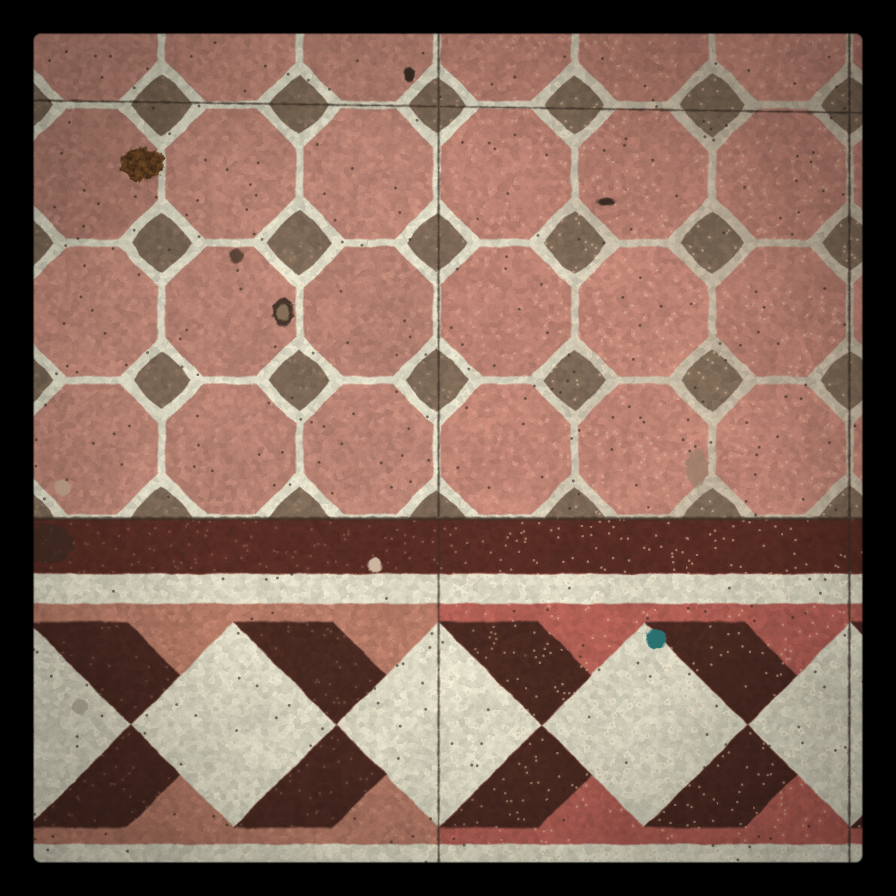
A Shadertoy shader for this texture:

```glsl
#define PITCH 0.1536
#define LATTICE vec2(0.1805, 0.4245)
#define BORDER_PERIOD 0.2295
#define BORDER_CENTER vec2(0.1458, 0.809)
#define FLOOR_EDGE 0.579
#define SOFT 0.0016
#define ROSE vec3(0.705, 0.500, 0.440)
#define CREAM vec3(0.830, 0.815, 0.735)
#define TAUPE vec3(0.470, 0.395, 0.325)
#define MAROON vec3(0.275, 0.155, 0.125)
#define SEAM_COLOR vec3(0.22, 0.17, 0.13)

float hash(vec2 p) {
    vec3 q = fract(p.xyx * vec3(0.1031, 0.1030, 0.0973));
    q += dot(q, q.yzx + 33.33);
    return fract((q.x + q.y) * q.z);
}

// 1 inside (d < 0), 0 outside
float fill(float d) {
    float w = max(SOFT, 1.0 / iResolution.y);
    return 1.0 - smoothstep(-w, w, d);
}

// Layered sines, roughly -1..1
float waves(vec2 p) {
    float sum = 0.0, amp = 0.5;
    for (int i = 0; i < 5; i++) {
        sum += amp * sin(p.x + 1.3 * sin(p.y)) * sin(p.y + 1.1 * cos(p.x));
        p = mat2(1.6, 1.2, -1.2, 1.6) * p + 2.7;
        amp *= 0.6;
    }
    return sum;
}

// Cellular noise: x = nearest distance, y = random id
vec2 cells(vec2 p) {
    vec2 base = floor(p), best = vec2(9.0, 0.0);
    for (int j = -1; j <= 1; j++)
    for (int i = -1; i <= 1; i++) {
        vec2 c = base + vec2(i, j);
        float d = length(c + vec2(hash(c), hash(c + 57.0)) - p);
        if (d < best.x) best = vec2(d, hash(c + 113.0));
    }
    return best;
}

float blob(vec2 p, vec2 center, vec2 radius) {
    float d = length((p - center) / radius) - 1.0 + 0.25 * waves(p * 230.0);
    return fill(d * min(radius.x, radius.y));
}

// Octagons with small rounded diamonds at the lattice points
vec3 octagonFloor(vec2 p) {
    vec2 g = (p - LATTICE) / PITCH;
    vec2 id = floor(g + 0.5);
    vec2 q = abs(g - id) * PITCH;
    float size = 0.036 + 0.006 * (hash(id + 20.0) - 0.5);
    float diamond = mix(q.x + q.y, length(q) * 1.25, 0.3) - size;
    float grout = min(min(q.x, q.y) - 0.0042, q.x + q.y - size - 0.0165);
    float tint = hash(floor(g) + 41.0) - 0.5;
    vec3 rose = ROSE * (1.0 + 0.07 * tint) + vec3(0.0, -0.012, -0.01) * step(0.49, p.x);
    float dirt = smoothstep(0.48, 0.82, p.x + 0.05 * waves(p * 30.0));
    vec3 mortar = mix(CREAM, vec3(0.68, 0.61, 0.53), 0.65 * dirt);
    vec3 col = mix(rose, mortar, fill(grout));
    return mix(col, TAUPE, fill(diamond));
}

// Stripes and a row of cream diamonds with folded maroon ribbons
vec3 border(vec2 p) {
    vec3 rose = mix(vec3(0.68, 0.46, 0.385), vec3(0.67, 0.36, 0.32), smoothstep(0.484, 0.494, p.x));
    vec2 q = p - BORDER_CENTER;
    q.x -= BORDER_PERIOD * floor(q.x / BORDER_PERIOD + 0.5);
    float rise = abs(q.y);
    float inRow = rise - 0.115;
    float ribbon = max(max(abs(q.x) - rise, q.x + rise - 0.111), inRow);
    vec3 col = mix(rose, CREAM, fill(max((rise - abs(q.x)) * 0.7, inRow)));
    col = mix(col, MAROON, fill(ribbon * 0.7));
    col = mix(col, CREAM, fill(abs(p.y - 0.657) - 0.0165));
    col = mix(col, CREAM, fill(0.942 - p.y));
    return mix(col, MAROON * vec3(1.2, 1.08, 1.08), fill(p.y - 0.640));
}

// Cracked joints between slabs
float seams(vec2 p) {
    float rough = 0.0011 * waves(p * 190.0);
    float columns = min(abs(p.x - 0.4896), abs(p.x - 0.948)) - 0.0012;
    float rowTop = abs(p.y - 0.1115 - 0.015 * p.x) - 0.0010;
    float rowEdge = abs(p.y - FLOOR_EDGE) - 0.0019;
    return fill(min(columns, min(rowTop, rowEdge)) + rough);
}

vec3 debris(vec3 col, vec2 p) {
    // Leaf and pits
    col = mix(col, vec3(0.37, 0.24, 0.13) * (1.0 + 0.5 * waves(p * 280.0)), blob(p, vec2(0.158, 0.183), vec2(0.025, 0.018)));
    col = mix(col, SEAM_COLOR, 0.9 * blob(p, vec2(0.316, 0.348), vec2(0.012, 0.015)));
    col = mix(col, vec3(0.5, 0.42, 0.33), blob(p, vec2(0.316, 0.349), vec2(0.007, 0.009)));
    col = mix(col, SEAM_COLOR, 0.7 * blob(p, vec2(0.264, 0.286), vec2(0.008)));
    col = mix(col, SEAM_COLOR, blob(p, vec2(0.457, 0.083), vec2(0.006, 0.008)));
    col = mix(col, SEAM_COLOR, blob(p, vec2(0.677, 0.225), vec2(0.010, 0.004)));
    // Worn grey patches
    col = mix(col, vec3(0.57, 0.48, 0.40), 0.7 * blob(p, vec2(0.778, 0.522), vec2(0.013, 0.020)));
    col = mix(col, SEAM_COLOR, 0.6 * blob(p, vec2(0.055, 0.607), vec2(0.028, 0.022)));
    // Round spots
    col = mix(col, vec3(0.77, 0.68, 0.60), blob(p, vec2(0.418, 0.631), vec2(0.008)));
    col = mix(col, vec3(0.74, 0.62, 0.54), blob(p, vec2(0.070, 0.544), vec2(0.009)));
    col = mix(col, vec3(0.62, 0.59, 0.51), 0.7 * blob(p, vec2(0.089, 0.789), vec2(0.009)));
    return mix(col, vec3(0.16, 0.43, 0.43), blob(p, vec2(0.733, 0.713), vec2(0.011)));
}

void mainImage(out vec4 fragColor, in vec2 fragCoord) {
    vec2 p = fragCoord / iResolution.xy;
    p.y = 1.0 - p.y;
    vec2 wobble = 0.0017 * vec2(waves(p * 65.0), waves(p.yx * 65.0 + 4.0));
    vec2 warped = p + wobble;
    vec3 col = mix(border(warped), octagonFloor(warped), fill(p.y - FLOOR_EDGE));

    // Stains, grain and chips
    col *= 1.0 + 0.055 * waves(p * 23.0) + 0.06 * waves(p * 310.0);
    vec2 fine = cells(p * 150.0), coarse = cells(p * 62.0);
    col *= 1.0 + 0.12 * (fine.y - 0.5);
    float wear = 0.35 + 0.65 * smoothstep(0.4, 0.65, p.x);
    col = mix(col, vec3(0.80, 0.69, 0.58), 0.55 * wear * step(0.86, fine.y) * (1.0 - smoothstep(0.12, 0.32, fine.x)));
    col = mix(col, SEAM_COLOR, 0.6 * step(0.88, coarse.y) * (1.0 - smoothstep(0.05, 0.15, coarse.x)));
    col = mix(col, SEAM_COLOR, 0.75 * seams(p));
    col = debris(col, p);

    // Soft vignette inside a rounded black frame
    vec2 c = p - 0.5;
    col *= 1.04 - 0.34 * smoothstep(0.25, 0.70, length(c));
    vec2 f = abs(c) - 0.4545;
    float frame = length(max(f, 0.0)) + min(max(f.x, f.y), 0.0) - 0.008;
    fragColor = vec4(clamp(col, 0.0, 1.0) * fill(frame), 1.0);
}
```
